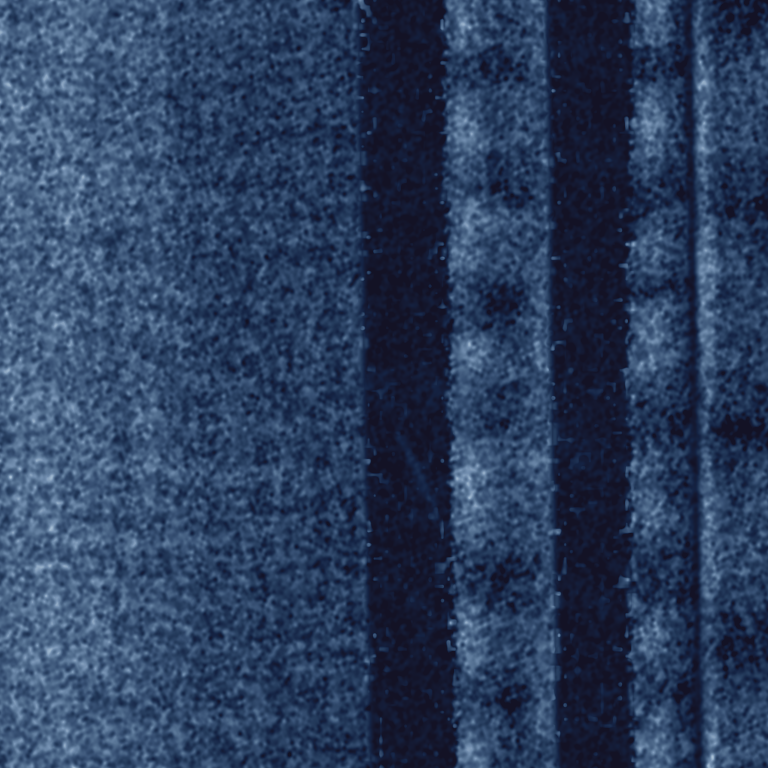
Give the GLSL for this texture, as a Shadertoy shader.

```glsl
// Worn blue denim with two dark vertical bands, a sewn seam and puckered ridges.
// A scalar wear level is built from soft profiles and patches, roughened by
// sheared yarn noise, then mapped through an indigo-to-white colour ramp.

const float YARN_FREQ = 150.0;      // yarn grains across the canvas
const float YARN_GAIN = 4.3;        // grain contrast on the blue cloth
const float BAND_GRAIN = 1.5;       // grain contrast inside the bands
const float STREAK_GAIN = 0.9;      // warp and weft streak contrast
const float PUCKER_PERIOD = 0.163;  // spacing of the puckers beside the bands
const float FOLD_PERIOD = 0.28;     // spacing of the folds at the right
const float EDGE_SOFT = 0.006;      // softness of the band edges

const vec3 RAMP[7] = vec3[7](
    vec3(0.075, 0.07, 0.145), vec3(0.08, 0.14, 0.27), vec3(0.14, 0.23, 0.36),
    vec3(0.22, 0.32, 0.46), vec3(0.32, 0.43, 0.56), vec3(0.45, 0.56, 0.69),
    vec3(0.68, 0.77, 0.85));

float hash(vec2 p) {
    return fract(sin(dot(p, vec2(127.1, 311.7))) * 43758.5453);
}

float noise(vec2 p) {
    vec2 i = floor(p), f = fract(p);
    f = f * f * (3.0 - 2.0 * f);
    return mix(mix(hash(i), hash(i + vec2(1, 0)), f.x),
               mix(hash(i + vec2(0, 1)), hash(i + vec2(1, 1)), f.x), f.y);
}

float bell(float d, float width) {
    return exp(-d * d / (width * width));
}

float segmentDistance(vec2 p, vec2 a, vec2 b) {
    vec2 ab = b - a;
    return length(p - a - ab * clamp(dot(p - a, ab) / dot(ab, ab), 0.0, 1.0));
}

float inside(float x, float left, float right) {
    return smoothstep(-EDGE_SOFT, EDGE_SOFT, x - left)
         * smoothstep(-EDGE_SOFT, EDGE_SOFT, right - x);
}

vec3 indigo(float level) {
    float t = clamp(level, 0.0, 5.999);
    int i = int(t);
    return mix(RAMP[i], RAMP[i + 1], fract(t));
}

// Fine twill grain around zero: two sheared noises of different slant.
float yarnGrain(vec2 p) {
    vec2 q = p * YARN_FREQ;
    float rising = noise(vec2(q.x - 0.6 * q.y, 0.85 * q.y + 0.35 * q.x));
    float falling = noise(vec2(1.25 * q.x + 0.5 * q.y, q.y - 0.4 * q.x) + 37.0);
    return 0.55 * rising + 0.45 * falling - 0.5;
}

void mainImage(out vec4 fragColor, in vec2 fragCoord) {
    vec2 uv = fragCoord / iResolution.xy;
    float x = uv.x, down = 1.0 - uv.y;

    float grain = yarnGrain(uv);
    float cloud = noise(uv * 14.0) * 0.6 + noise(uv * 31.0 + 9.0) * 0.4 - 0.5;
    float warp = noise(vec2(x * 85.0, uv.y * 5.0)) - 0.5;
    float weft = noise(vec2(x * 6.0, uv.y * 95.0) + 21.0) - 0.5;
    float rough = 0.011 * grain + 0.006 * cloud;

    // Slightly leaning edges of bands and seam
    float left1 = 0.466 + 0.017 * down, right1 = 0.577 + 0.018 * down;
    float left2 = 0.712 + 0.013 * down;
    float right2 = 0.827 - 0.028 * down * (1.0 - down);
    float seam = 0.897 + 0.013 * down;

    // Pucker rhythm, pulled closer together above the middle
    float beat = (down - 0.09) / PUCKER_PERIOD + 0.25 * bell(down - 0.46, 0.17);
    float pucker = 0.5 + 0.5 * cos(6.2832 * beat + 2.5 * cloud);
    float fold = pow(0.5 + 0.5 * cos(6.2832 * (down - 0.265) / FOLD_PERIOD + 2.0 * cloud), 2.0);

    // Left panel fades away from the worn side
    float leftPanel = 3.75 - 2.0 * smoothstep(-0.05, 0.5, x) + 0.35 * bell(x - 0.09, 0.03);

    // Middle panel: bright ridge at its left, dark puckers behind it
    float middlePanel = 2.45 + 1.7 * bell(x - right1 - 0.022, 0.02) * (1.1 - 0.75 * pucker)
        - 1.5 * pucker * pucker * bell(x - right1 - 0.06, 0.05)
        + 0.45 * bell(x - left2 + 0.012, 0.012);

    // Narrow panel between second band and seam
    float narrowPanel = 2.2 + 1.7 * bell(x - right2 - 0.028, 0.022) * (1.0 - 0.85 * pucker)
        - 0.8 * pucker * pucker - 0.6 * smoothstep(0.05, 0.01, seam - x);

    // Right panel: worn ridge beside the seam, then folds
    float ridge = bell(x - seam - 0.016, 0.013);
    float rightPanel = 2.35 + 1.9 * ridge * (1.0 - 0.6 * fold)
        - 1.4 * fold * smoothstep(0.01, 0.04, x - seam);

    float level = mix(leftPanel, middlePanel, step(0.53, x));
    level = mix(level, narrowPanel, step(0.77, x));
    level = mix(level, rightPanel, smoothstep(-0.004, 0.004, x - seam));
    level += 1.2 * cloud * smoothstep(0.3, 0.6, x) + 0.35 * cloud;
    level += STREAK_GAIN * (warp + weft) * mix(1.0, 0.5, step(0.53, x));
    level += YARN_GAIN * grain;
    level = mix(level, 0.25 + grain, 0.9 * bell(x - seam, 0.007));

    // Dark bands with lighter flecks gathering at their edges
    float band1 = inside(x + rough, left1, right1);
    float band2 = inside(x + rough, left2, right2);
    float edgeGap = min(min(abs(x - left1), abs(x - right1)),
                        min(abs(x - left2), abs(x - right2)));
    float fleck = smoothstep(0.72, 0.95, noise(uv * vec2(125.0, 110.0) + 63.0));
    float scratch = bell(segmentDistance(uv, vec2(0.52, 0.43), vec2(0.565, 0.345)), 0.006);
    float bandLevel = 0.2 + BAND_GRAIN * grain + 0.7 * max(cloud, 0.0)
        + fleck * (0.7 + 2.6 * bell(edgeGap, 0.018)) + 0.7 * scratch;
    level = mix(level, bandLevel, max(band1, band2));

    // Pale stitch points along the band borders
    float stitch = bell(edgeGap - 0.004, 0.004) * smoothstep(0.6, 0.9, noise(vec2(x * 40.0, uv.y * 85.0)));
    level += 1.7 * stitch;

    fragColor = vec4(indigo(level), 1.0);
}
```
